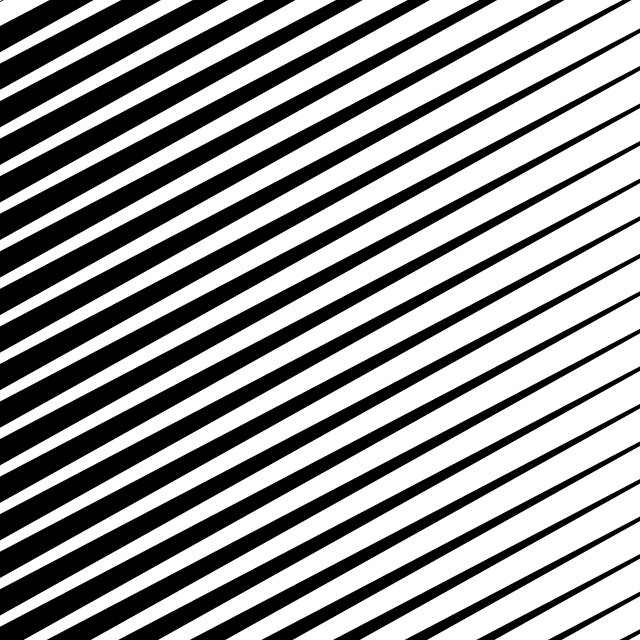
Give the GLSL for this pattern, as a Shadertoy shader.

```glsl
// Draws parallel slanted black bars on white that thin out from left to right.
// A sheared coordinate numbers the bars; each bar's share of its period
// falls linearly with x, and edges are smoothed over one pixel.

const float SLOPE = 0.5413;         // rise of a bar per unit of x
const float PERIOD = 0.05867;       // vertical spacing of the bars
const float FIRST_DEPTH = 0.0612;   // depth of bar 0 below the top, at x = 0
const float LEFT_SHARE = 0.70;      // black share of a period at the left
const float RIGHT_SHARE = 0.12;     // black share of a period at the right
const float HAIRLINE_SHARE = 0.025; // share of the stub in the top left corner
const vec3 PAPER = vec3(1.0);
const vec3 INK = vec3(0.0);

// Bar number, whole at each bar's centre line, growing downwards.
float barCoordinate(vec2 p, float slope, float period, float firstDepth) {
    return (1.0 - p.y + slope * p.x - firstDepth) / period;
}

// Black share of one period; the corner stub before bar 0 is a hairline.
float barShare(float x, float index) {
    float taper = mix(LEFT_SHARE, RIGHT_SHARE, x);
    return index < -0.5 ? HAIRLINE_SHARE : taper;
}

// Coverage from a signed distance, smoothed over one pixel.
float coverage(float dist, float pixel) {
    return clamp(0.5 - dist / pixel, 0.0, 1.0);
}

void mainImage(out vec4 fragColor, in vec2 fragCoord) {
    vec2 p = fragCoord / iResolution.xy;
    float pixel = 1.0 / iResolution.y;

    // Nearest bar and signed distance to its edge
    float u = barCoordinate(p, SLOPE, PERIOD, FIRST_DEPTH);
    float index = floor(u + 0.5);
    float edge = abs(u - index) - 0.5 * barShare(p.x, index);

    // Turn the vertical distance into a perpendicular one
    float dist = edge * PERIOD * inversesqrt(1.0 + SLOPE * SLOPE);

    fragColor = vec4(mix(PAPER, INK, coverage(dist, pixel)), 1.0);
}
```
